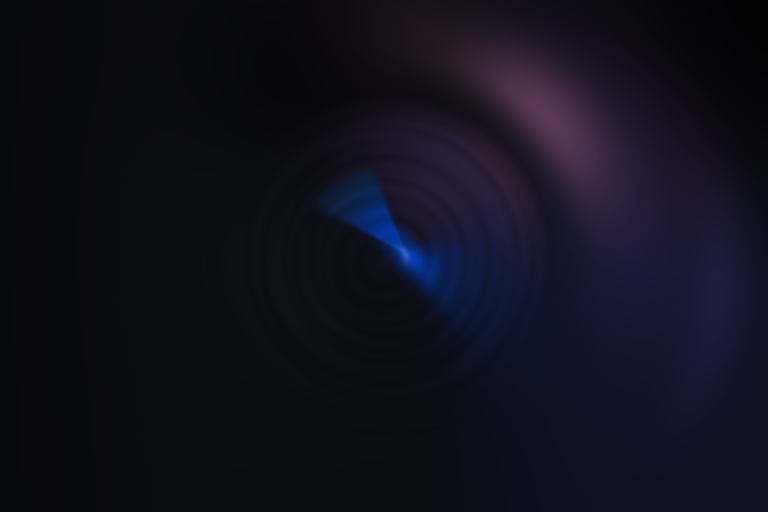
This background is drawn by a Shadertoy shader. Its source:

```glsl
// A dim spun-light backdrop: rose and violet arcs sweep round a dark centre,
// where a blue fan and its spill meet in a small bright core.
// Built from soft polar windows, plus gradient noise for the fine rings.

#define SWIRL_CENTER vec2(0.008, -0.004)
#define FAN_APEX     vec2(0.042, 0.005)
#define FAN_RADIUS   0.178
#define FAN_START    111.0
#define FAN_END      152.0
#define RING_DENSITY 48.0
#define RING_DEPTH   0.13
#define ROSE         vec3(0.27, 0.155, 0.205)
#define VIOLET       vec3(0.090, 0.055, 0.125)
#define NEAR_BLUE    vec3(0.010, 0.190, 0.560)
#define FAR_BLUE     vec3(0.065, 0.125, 0.240)

float bell(float x, float width) {
    x /= width;
    return exp(-x * x);
}

float angleOf(vec2 v) {
    return degrees(atan(v.y, v.x + 1e-5));
}

// Signed difference of two angles, wrapped to +-180 degrees
float angleGap(float a, float b) {
    return mod(a - b + 180.0, 360.0) - 180.0;
}

// Arc of light with separate inner and outer softness
float arc(vec2 polar, float radius, float inner, float outer, float heading, float spread) {
    float offset = polar.x - radius;
    float width = offset < 0.0 ? inner : outer;
    return bell(offset, width) * bell(angleGap(polar.y, heading), spread);
}

vec2 hashGradient(vec2 cell) {
    float h = fract(sin(dot(cell, vec2(127.1, 311.7))) * 43758.5);
    return vec2(cos(6.2832 * h), sin(6.2832 * h));
}

float gradientNoise(vec2 p) {
    vec2 i = floor(p), f = fract(p);
    vec2 u = f * f * f * (f * (f * 6.0 - 15.0) + 10.0);
    vec2 e = vec2(0.0, 1.0);
    float low = mix(dot(hashGradient(i), f),
                    dot(hashGradient(i + e.yx), f - e.yx), u.x);
    float high = mix(dot(hashGradient(i + e.xy), f - e.xy),
                     dot(hashGradient(i + e.yy), f - e.yy), u.x);
    return mix(low, high, u.y);
}

// Dark ground: navy at lower right, black patches above
vec3 ground(vec2 p) {
    vec3 col = vec3(0.044, 0.047, 0.073);
    float navy = smoothstep(-0.05, 0.5, p.x) * smoothstep(0.3, -0.15, p.y);
    col += vec3(0.004, 0.018, 0.062) * navy;
    col += vec3(0.012, 0.014, 0.018) * bell(length(p - vec2(-0.18, 0.04)), 0.3);
    col *= 1.0 - 0.5 * bell(length(p - vec2(-0.17, 0.36)), 0.22);
    col *= 1.0 - 0.85 * bell(length(p - vec2(0.72, 0.46)), 0.32);
    return col * (1.0 - 0.25 * smoothstep(-0.3, -0.75, p.x));
}

// Rose and violet light wrapped round the centre
vec3 sweptLight(vec2 polar) {
    vec3 col = ROSE * arc(polar, 0.41, 0.055, 0.085, 44.0, 27.0);
    col += VIOLET * arc(polar, 0.50, 0.16, 0.17, 20.0, 36.0);
    col += vec3(0.05, 0.035, 0.08) * arc(polar, 0.655, 0.06, 0.06, -6.0, 20.0);
    col += vec3(0.055, 0.018, 0.032) * arc(polar, 0.46, 0.13, 0.12, 88.0, 18.0);
    float disc = smoothstep(0.33, 0.25, polar.x) * smoothstep(0.02, 0.16, polar.x);
    col += VIOLET * disc * bell(angleGap(polar.y, 52.0), 58.0);
    col += vec3(0.07, 0.025, 0.02) * arc(polar, 0.285, 0.04, 0.03, 34.0, 30.0);
    return col;
}

// Fan above, spill below, and the core between them
vec3 addBlue(vec3 col, vec2 p, float swirlRadius) {
    vec2 v = p - FAN_APEX;
    float d = length(v);
    float a = angleOf(v);

    float spill = smoothstep(-76.0, -44.0, a) * smoothstep(55.0, -35.0, a);
    col = mix(col, NEAR_BLUE, 0.95 * spill * exp(-d / 0.12));

    float fan = smoothstep(FAN_START - 5.0, FAN_START + 5.0, a)
              * smoothstep(FAN_END + 5.0, FAN_END - 5.0, a)
              * smoothstep(FAN_RADIUS + 0.009, FAN_RADIUS - 0.012, swirlRadius);
    vec3 fanColor = mix(NEAR_BLUE, FAR_BLUE, smoothstep(0.04, 0.19, d));
    col = mix(col, fanColor, 0.92 * fan);

    // Beam slanting through the core, then a small curved glint
    vec2 axis = normalize(vec2(-0.66, 0.75));
    float along = dot(v, axis);
    float across = dot(v, vec2(axis.y, -axis.x));
    col = mix(col, vec3(0.01, 0.25, 0.74), 0.8 * bell(along, 0.065) * bell(across, 0.025));
    float glint = bell(length(v + vec2(0.020, 0.010)) - 0.022, 0.008)
                * bell(angleGap(angleOf(v + vec2(0.020, 0.010)), 30.0), 48.0);
    return col + vec3(0.17, 0.20, 0.22) * glint;
}

void mainImage(out vec4 fragColor, in vec2 fragCoord) {
    vec2 p = (fragCoord - 0.5 * iResolution.xy) / iResolution.y;
    vec2 swirl = p - SWIRL_CENTER;
    vec2 polar = vec2(length(swirl), angleOf(swirl));

    vec3 col = ground(p) + sweptLight(polar);
    col = addBlue(col, p, polar.x);

    // Fine rings, drifting slowly with direction and fading outward
    float drift = 0.9 * cos(radians(polar.y - 40.0));
    float rings = gradientNoise(vec2(polar.x * RING_DENSITY, drift + 3.5));
    col *= 1.0 + 2.0 * RING_DEPTH * rings * smoothstep(0.42, 0.2, polar.x);

    fragColor = vec4(clamp(col, 0.0, 1.0), 1.0);
}
```
